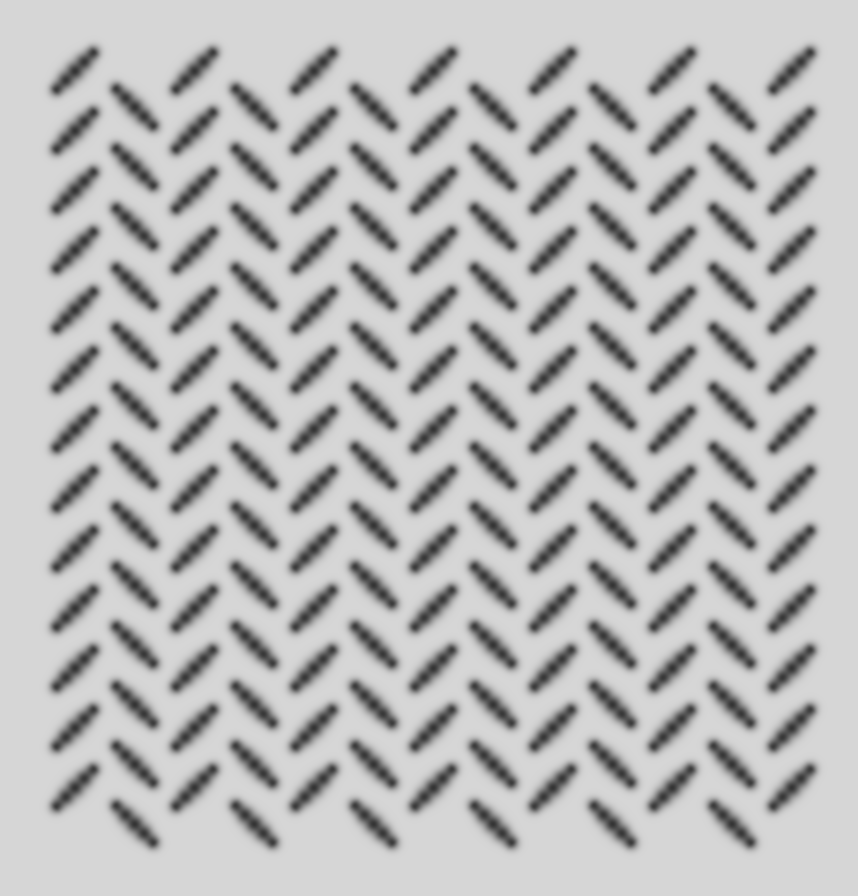
This pattern is drawn by a Shadertoy shader. Its source:

```glsl
// Herringbone field of soft, beaded dark dashes on pale grey, with a plain margin.

// Ink density of one dash centred at the origin; slope is +1 or -1.
float dashInk(vec2 p, float slope) {
    float along = dot(p, vec2(1.0, slope)) * 0.70711;
    float across = dot(p, vec2(-slope, 1.0)) * 0.70711;
    float halfLength = 0.44;
    float overshoot = max(abs(along) - halfLength, 0.0);
    float dist = length(vec2(overshoot, across));

    // The blur is wider at the middle and tightens toward the tips.
    float tip = min(abs(along) / halfLength, 1.0);
    float blur = mix(0.150, 0.112, tip * tip);

    // Five faint beads along the core.
    float bead = cos(6.28319 * along / 0.22);
    float strength = 0.585 - 0.03 * tip + 0.05 * bead;
    return strength * exp(-dist * dist / (blur * blur));
}

void mainImage(out vec4 fragColor, in vec2 fragCoord) {
    // Fifteen units span the canvas height; dashes sit one unit apart.
    vec2 p = fragCoord / iResolution.y * 15.0;
    float nearColumn = floor(p.x - 1.256 + 0.5);
    float ink = 0.0;

    // Gather the nearest dashes so soft edges cross cell borders.
    for (int i = -1; i <= 1; i++) {
        float column = nearColumn + float(i);
        if (column < 0.0 || column > 12.0) continue;

        // Odd columns lean the other way and hang lower.
        float odd = mod(column, 2.0);
        float firstRow = mix(1.811, 1.204, odd);
        float nearRow = floor(p.y - firstRow + 0.5);
        for (int j = -1; j <= 1; j++) {
            float row = nearRow + float(j);
            if (row < 0.0 || row > 12.0) continue;
            vec2 center = vec2(1.256 + column, firstRow + row);
            ink = max(ink, dashInk(p - center, 1.0 - 2.0 * odd));
        }
    }

    fragColor = vec4(vec3(0.838 - ink), 1.0);
}
```
